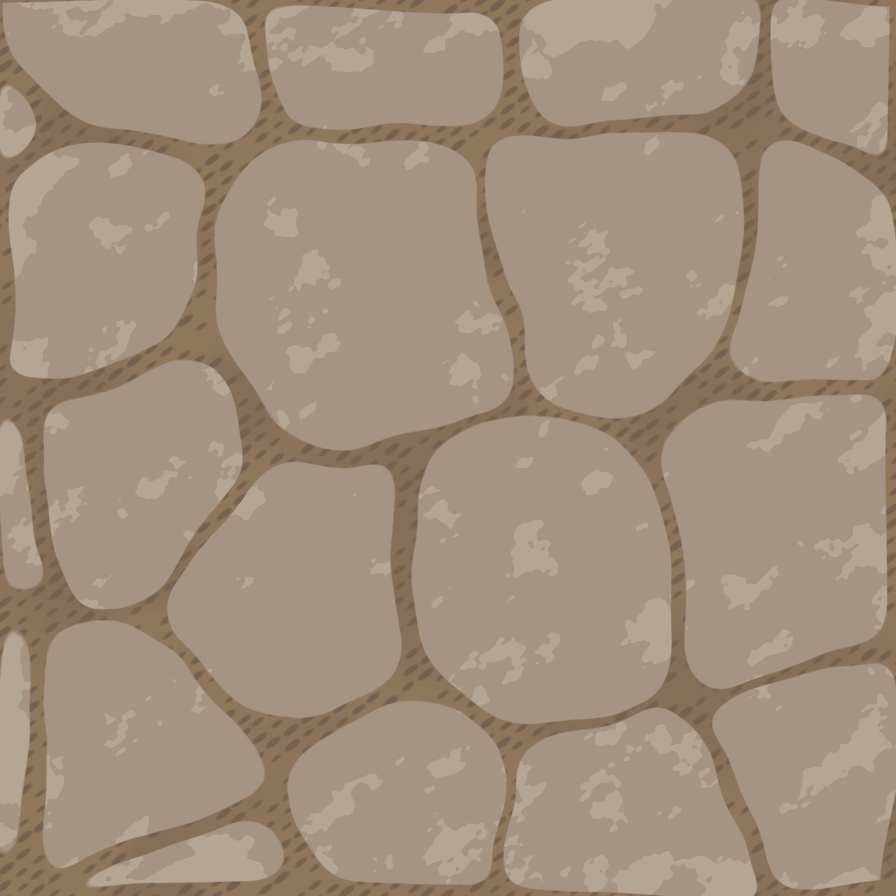
Give the GLSL for this texture, as a WebGL 2 fragment shader.

```glsl
#version 300 es
precision highp float;
// Flagstone paving: large rounded stones set in narrow earthy joints.
// Warped Voronoi cells with softened corners form the stones; thresholded
// noise adds pale worn patches, and slanted ellipses fleck the joints.

uniform vec2 u_resolution;
out vec4 fragColor;

const vec3 STONE = vec3(0.65, 0.58, 0.51);
const vec3 WORN = vec3(0.71, 0.65, 0.58);
const vec3 JOINT = vec3(0.56, 0.465, 0.36);
const vec3 JOINT_SHADE = vec3(0.52, 0.435, 0.34);
const vec3 FLECK = vec3(0.46, 0.385, 0.305);

const float STONES_ACROSS = 3.7;
const float JITTER = 0.72;
const float CORNER_ROUNDING = 0.17;           // in cell units
const vec2 JOINT_HALF_WIDTH = vec2(0.004, 0.013);
const vec2 BORDER_WIDTH = vec2(-0.010, 0.020);
const float WARP = 0.055;
const float WORN_LEVEL = 0.735;
const float WORN_BORDER_BOOST = 0.30;
const float WORN_BORDER_REACH = 0.10;
const float SLANT = 0.65;                     // radians
const vec2 FLECK_CELL = vec2(0.024, 0.014);
const vec2 FLECK_RADII = vec2(0.0095, 0.0034);
const float FLECK_CHANCE = 0.8;
const vec2 SEED = vec2(13.0, 41.0);

float hash(vec2 p) {
    return fract(sin(dot(p, vec2(127.1, 311.7))) * 43758.5453);
}

vec2 hash2(vec2 p) {
    return vec2(hash(p), hash(p + 57.3));
}

float noise(vec2 p) {
    vec2 i = floor(p), f = fract(p);
    f = f * f * (3.0 - 2.0 * f);
    return mix(mix(hash(i), hash(i + vec2(1, 0)), f.x),
               mix(hash(i + vec2(0, 1)), hash(i + 1.0), f.x), f.y);
}

float smoothMin(float a, float b, float k) {
    float h = max(k - abs(a - b), 0.0) / k;
    return min(a, b) - h * h * k * 0.25;
}

vec2 rotate(vec2 p, float angle) {
    float c = cos(angle), s = sin(angle);
    return vec2(c * p.x + s * p.y, c * p.y - s * p.x);
}

vec2 toSite(vec2 cell, vec2 p) {
    return cell + 0.5 + JITTER * (hash2(cell + SEED) - 0.5) - p;
}

// Distance to the nearest cell wall, blended so that corners are round.
float wallDistance(vec2 p) {
    vec2 base = floor(p), home = base, nearest = vec2(8.0);
    for (int y = -2; y <= 2; y++)
    for (int x = -2; x <= 2; x++) {
        vec2 cell = base + vec2(x, y), site = toSite(cell, p);
        if (dot(site, site) < dot(nearest, nearest)) {
            nearest = site;
            home = cell;
        }
    }
    float d = 1.0;
    for (int y = -2; y <= 2; y++)
    for (int x = -2; x <= 2; x++) {
        if (x == 0 && y == 0) continue;
        vec2 site = toSite(home + vec2(x, y), p);
        float wall = dot(0.5 * (site + nearest), normalize(site - nearest));
        d = smoothMin(d, wall, CORNER_ROUNDING);
    }
    return d;
}

// Signed distance to the stones' outline, positive inside a stone.
float stoneDistance(vec2 p, float border) {
    vec2 bend = vec2(noise(p * 6.0 + 3.7), noise(p * 6.0 + 28.1)) - 0.5;
    vec2 ripple = vec2(noise(p * 17.0 + 9.2), noise(p * 17.0 + 61.4)) - 0.5;
    vec2 q = p + WARP * bend + 0.2 * WARP * ripple;
    float d = wallDistance(q * STONES_ACROSS) / STONES_ACROSS;
    d -= mix(JOINT_HALF_WIDTH.x, JOINT_HALF_WIDTH.y, noise(p * 9.0 + 17.0));
    float rim = border - mix(BORDER_WIDTH.x, BORDER_WIDTH.y, noise(p * 6.0 + 45.0));
    return smoothMin(d, rim, 0.03);
}

// Ragged pale patches, denser towards the border.
float wornMask(vec2 p, float border) {
    vec2 q = rotate(p, SLANT) * vec2(0.8, 1.15);
    float n = 0.60 * noise(q * 23.0) + 0.25 * noise(q * 58.0 + 7.0)
            + 0.15 * noise(q * 150.0 + 19.0);
    float nearBorder = 1.0 - smoothstep(0.0, WORN_BORDER_REACH, border);
    n += WORN_BORDER_BOOST * nearBorder * (0.4 + 1.2 * noise(p * 6.0 + 80.0));
    float soft = 0.5 * fwidth(n) + 0.002;
    return smoothstep(-soft, soft, n - WORN_LEVEL);
}

// Short slanted dashes, one jittered ellipse per cell.
float fleckMask(vec2 p, float pixel) {
    vec2 q = rotate(p, SLANT) / FLECK_CELL;
    q.x += 0.5 * mod(floor(q.y), 2.0);
    vec2 cell = floor(q);
    vec2 offset = (fract(q) - 0.5 - 0.22 * (hash2(cell) - 0.5)) * FLECK_CELL;
    vec2 radii = FLECK_RADII * mix(0.65, 1.15, hash(cell + 5.0));
    float d = (length(offset / radii) - 1.0) * radii.y;
    float present = step(hash(cell + 23.0), FLECK_CHANCE);
    return present * (1.0 - smoothstep(-pixel, pixel, d));
}

void main() {
    float unit = min(u_resolution.x, u_resolution.y);
    vec2 p = gl_FragCoord.xy / unit, size = u_resolution / unit;
    float pixel = 1.0 / unit;
    vec2 inset = min(p, size - p);
    float border = min(inset.x, inset.y);

    vec3 joint = mix(JOINT_SHADE, JOINT, smoothstep(0.2, 0.6, noise(p * 11.0 + 33.0)));
    joint = mix(joint, FLECK, fleckMask(p, pixel));
    vec3 stone = mix(STONE, WORN, wornMask(p, border));
    float cover = smoothstep(-pixel, pixel, stoneDistance(p, border));
    fragColor = vec4(mix(joint, stone, cover), 1.0);
}
```
